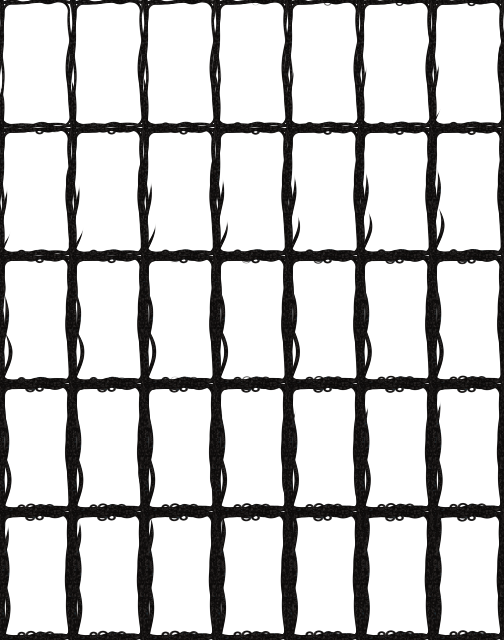
This pattern is drawn by a Shadertoy shader. Its source:

```glsl
// A lattice of dark twisted vines, seven cells across and five down.
// Each cell is a rounded frame wrapped in sine strands, tapering tendrils and
// small curls; growth rises cell by cell from the top left to the bottom right.

const float TAU = 6.2831853;

float hash(float n) { return fract(sin(n * 12.9898) * 43758.5453); }
float hash2(vec2 p) { return fract(sin(dot(p, vec2(12.9898, 78.233))) * 43758.5453); }

float noise(vec2 p) {
    vec2 i = floor(p), f = fract(p);
    f = f * f * (3.0 - 2.0 * f);
    return mix(mix(hash2(i), hash2(i + vec2(1, 0)), f.x),
               mix(hash2(i + vec2(0, 1)), hash2(i + vec2(1, 1)), f.x), f.y);
}

// Paints one round strand; d is the signed distance from its centre line
void strand(inout vec3 col, float d, float radius, float grain, float px) {
    float h = clamp(d / max(radius, 0.001), -1.0, 1.0);
    float lit = (1.0 - h * h) * smoothstep(0.2, 0.9, grain);
    vec3 bark = mix(vec3(0.045, 0.038, 0.036), vec3(0.18, 0.165, 0.16), lit);
    float rim = smoothstep(0.35, 0.8, h) * smoothstep(0.62, 0.9, grain);
    bark += rim * vec3(0.03, 0.10, 0.13);
    float cover = smoothstep(px, -px, abs(d) - radius) * smoothstep(0.0, px, radius);
    col = mix(col, bark, cover);
}

// Distance to a sine centre line, corrected for its slope
float waveLine(float across, float along, float amp, float freq, float phase) {
    float a = TAU * freq * along + phase;
    float slope = amp * TAU * freq * cos(a);
    return (across - amp * sin(a)) / sqrt(1.0 + slope * slope);
}

void mainImage(out vec4 fragColor, in vec2 fragCoord) {
    vec2 uv = fragCoord / iResolution.xy;
    vec2 grid = vec2(uv.x, 1.0 - uv.y) * vec2(7.0, 5.0);
    vec2 id = floor(grid);
    float tall = 1.4 * iResolution.y / iResolution.x;
    vec2 q = fract(grid) * vec2(1.0, tall);
    float t = q.y / tall;
    float px = 4.5 / iResolution.x;
    float growth = (id.y * 7.0 + id.x) / 34.0;
    float grain = 0.6 * noise(q * 42.0) + 0.4 * noise(q * vec2(85.0, 70.0));
    float thick = mix(0.021, 0.034, growth);
    vec3 col = vec3(1.0);

    // Curls peeking out of the horizontal bands
    for (int i = 0; i < 6; i++) {
        float n = float(i);
        bool below = i > 3;
        float size = mix(0.025, 0.045, hash(n + 2.3));
        float y = below ? q.y : tall - q.y;
        vec2 c = vec2(0.3 + 0.13 * n - (below ? 0.4 : 0.0), mix(0.035, 0.08, growth));
        float ring = length((vec2(q.x, y) - c) * vec2(0.75, 1.0)) - size;
        float grown = smoothstep(0.0, 0.2, growth + 0.15 - 0.6 * hash(n + 7.1));
        strand(col, ring, 0.012 * grown, grain, px);
    }

    // Horizontal strands along the floor and the ceiling of the cell
    for (int i = 0; i < 8; i++) {
        float n = float(i);
        bool ceiling = i % 2 == 1;
        float y = ceiling ? q.y : tall - q.y;
        float hump = ceiling ? 0.6 : 0.45 + 0.55 * smoothstep(0.2, 0.65, q.x)
                                                 * smoothstep(1.0, 0.85, q.x);
        float amp = hump * mix(0.018, 0.034, hash(n + 3.7));
        float lift = 0.022 + hump * mix(0.015, 0.035, growth) * hash(n + 5.2);
        float freq = 1.0 + floor(3.0 * hash(n + 1.9));
        float d = waveLine(y - lift, q.x, amp, freq, TAU * hash(n + 8.4));
        float grown = smoothstep(0.0, 0.25, growth * 1.4 + 0.4 - 0.2 * floor(n / 2.0));
        strand(col, d, thick * 0.85 * grown, grain, px);
    }

    // Rounded frame that softens the corners
    vec2 halfCell = vec2(0.5, 0.5 * tall);
    vec2 corner = abs(q - halfCell) - (halfCell - 0.165);
    float frame = length(max(corner, 0.0)) + min(max(corner.x, corner.y), 0.0) - 0.135;
    frame += 0.017 * sin(TAU * (2.0 * t + q.x));
    strand(col, frame, thick * 0.8, grain, px);

    // Vertical strands twisting over the cell border, growing from either end
    float x = q.x > 0.5 ? q.x - 1.0 : q.x;
    float swell = 0.45 + 0.55 * sin(0.5 * TAU * t);
    for (int i = 0; i < 6; i++) {
        float n = float(i);
        float amp = swell * mix(0.035, 0.075, hash(n + 11.3));
        float freq = 1.0 + floor(2.0 * hash(n + 4.6));
        float d = waveLine(x, t, amp, freq, TAU * (n / 6.0 + 0.2 * hash(n)));
        float reach = i < 2 ? 1.3 : growth * 1.9 + 0.35 - 0.25 * (n - 2.0);
        float fromRoot = i % 2 == 1 ? t : 1.0 - t;
        strand(col, d, thick * smoothstep(0.0, 0.15, reach - fromRoot), grain, px);
    }

    // Two free tendrils that climb and bow out to the right
    float bowA = 0.05 + 0.05 * cos(TAU * 1.3 * (t - 0.45));
    float tipA = t - (0.62 - 0.85 * growth);
    strand(col, x - bowA, thick * smoothstep(0.0, 0.2, tipA), grain, px);
    float bowB = 0.07 + mix(0.11, 0.03, growth) * cos(TAU * 1.6 * (t - 0.75));
    float tipB = t - (1.03 - 1.15 * growth);
    strand(col, x - bowB, thick * smoothstep(0.0, 0.2, tipB), grain, px);

    fragColor = vec4(col, 1.0);
}
```
